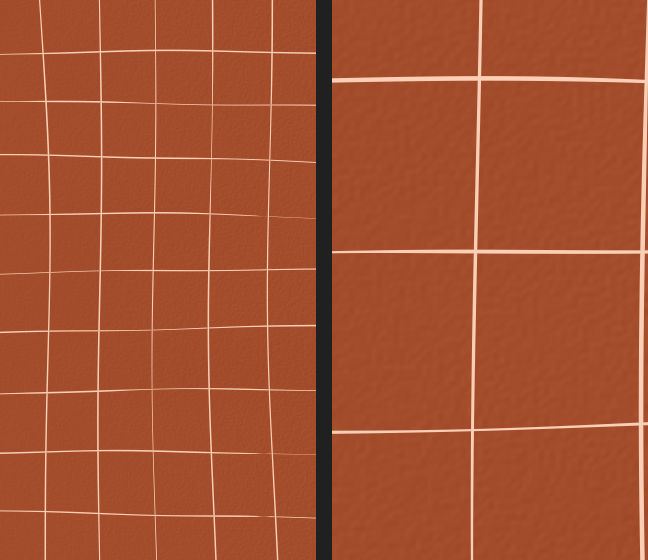
Left, the full canvas; right, a detail of the centre.
Write a Shadertoy shader that draws this pattern.

```glsl
// Hand-drawn grid of thin pale lines on terracotta with a fine leathery grain.
// Each line is a gently bent curve indexed by its number; its thickness comes
// from smooth noise along its length, and a few rows thin out near the right.

#define COLUMNS 5
#define ROWS 9
#define CLAY vec3(0.640, 0.300, 0.170)
#define CREAM vec3(0.985, 0.810, 0.710)
#define THIN 0.0022
#define THICK 0.0049
#define COLUMN_WOBBLE 0.0055
#define ROW_WOBBLE 0.0011
#define ROW_TILT 0.013
#define GRAIN_SCALE 170.0
#define GRAIN_DEPTH 0.030

float hash(vec2 p) {
    vec3 q = fract(vec3(p.xyx) * 0.1031);
    q += dot(q, q.yzx + 33.33);
    return fract((q.x + q.y) * q.z);
}

float noise(vec2 p) {
    vec2 cell = floor(p), f = fract(p);
    f = f * f * (3.0 - 2.0 * f);
    return mix(mix(hash(cell), hash(cell + vec2(1, 0)), f.x),
               mix(hash(cell + vec2(0, 1)), hash(cell + vec2(1, 1)), f.x), f.y);
}

// Horizontal position of column i at depth t below the top edge
float columnX(float i, float t) {
    float middle = 0.154 + 0.1574 * i + 0.00424 * i * i;
    float h = 2.0 * t - 1.0;
    float bend = h < 0.0 ? 0.006 - 0.030 * exp(-2.0 * i) : 0.0077 * i - 0.009;
    return middle + bend * h * h + COLUMN_WOBBLE * sin(7.0 * t + 0.49 * i - 1.03);
}

// Depth of row j at horizontal position s
float rowY(float j, float s) {
    float middle = 0.0911 + 0.0905 * j + 0.00163 * j * j + 0.004 * sin(0.393 * j);
    float h = 2.0 * s - 1.0;
    float bow = 0.0026 - 0.0033 * cos(1.8 * j + 4.02);
    return middle + 0.5 * ROW_TILT * sin(0.98 * j - 0.2) * h + bow * h * h
         + ROW_WOBBLE * sin(9.0 * s + 2.0 * j);
}

// Stroke thickness along a line, in canvas widths
float strokeWidth(float along, float seed) {
    return mix(THIN, THICK, smoothstep(0.1, 0.8, noise(vec2(along * 4.0, seed * 7.3))));
}

// Share of a pixel covered by a stroke at signed distance d
float coverage(float d, float width, float pixel) {
    float high = min(d + 0.5 * pixel, 0.5 * width);
    float low = max(d - 0.5 * pixel, -0.5 * width);
    return clamp((high - low) / pixel, 0.0, 1.0);
}

void mainImage(out vec4 fragColor, in vec2 fragCoord) {
    vec2 uv = fragCoord / iResolution.xy;
    float s = uv.x, t = 1.0 - uv.y;
    float aspect = iResolution.y / iResolution.x;
    float pixel = 1.0 / iResolution.x;

    // Embossed grain and a faint broad mottling
    vec2 g = vec2(s, t * aspect) * GRAIN_SCALE;
    float emboss = noise(g) - noise(g + vec2(0.6, 0.5));
    float mottle = noise(g * 0.025) - 0.5;
    float relief = emboss * mix(0.7, 1.2, s) * GRAIN_DEPTH + 0.010 * mottle;
    vec3 color = CLAY + relief * vec3(1.0, 0.75, 0.6);

    // Columns
    float ink = 0.0;
    for (int n = 0; n < COLUMNS; n++) {
        float i = float(n);
        ink = max(ink, coverage(s - columnX(i, t), strokeWidth(t, i + 1.0), pixel));
    }

    // Rows, with worn gaps in every fourth one and the last
    for (int n = 0; n < ROWS; n++) {
        float j = float(n);
        float worn = max(step(2.5, mod(j, 4.0)), step(7.5, j));
        float gap = (s - 0.835) / 0.025;
        float width = strokeWidth(s, j + 20.0);
        width *= 1.0 - worn * max(0.9 * exp(-gap * gap), 0.5 * smoothstep(0.75, 0.85, s));
        ink = max(ink, coverage((t - rowY(j, s)) * aspect, width, pixel));
    }

    fragColor = vec4(mix(color, CREAM, ink), 1.0);
}
```
